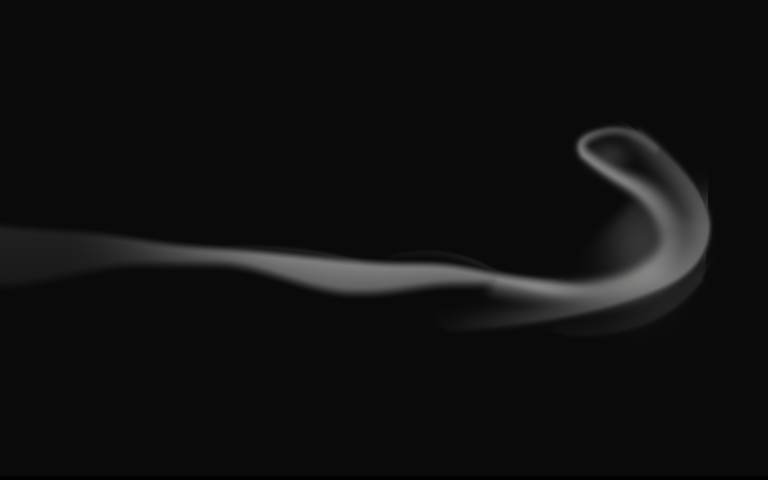
A WebGL 1 fragment shader for this background:

```glsl
precision highp float;

uniform vec2 u_resolution;

const vec3 BACKDROP = vec3(0.038);
const vec3 SMOKE_TINT = vec3(1.0, 1.0, 0.995);
const float THIN_GLOW = 0.08;
const float FULL_GLOW = 0.43;
const float TOP_SOFTNESS = 0.012;
const float BOTTOM_SOFTNESS = 0.015;
const float VEIL_GLOW = 0.17;
const float HEAD_GLOW = 0.14;
const float FLOOR_HEIGHT = 0.008;

float bump(float x, float center, float width) {
    float d = (x - center) / width;
    return exp(-d * d);
}

// Soft stroke along a quadratic curve.
// widths: left and right at the start, then left and right at the end.
float stroke(vec2 p, vec2 a, vec2 control, vec2 b, vec4 widths, vec2 glow) {
    vec2 bend = a - 2.0 * control + b;
    vec2 lead = 2.0 * (control - a);
    float t = 0.0;
    float nearest = 1e3;
    for (int i = 0; i <= 8; i++) {
        float s = float(i) / 8.0;
        float d = length(a + s * (lead + s * bend) - p);
        if (d < nearest) {
            nearest = d;
            t = s;
        }
    }
    // Newton steps towards the closest point
    for (int i = 0; i < 4; i++) {
        vec2 away = p - a - t * (lead + t * bend);
        vec2 slope = lead + 2.0 * t * bend;
        float curvature = dot(slope, slope) - 2.0 * dot(away, bend);
        t = clamp(t + dot(away, slope) / max(curvature, 0.003), 0.0, 1.0);
    }
    vec2 offset = p - a - t * (lead + t * bend);
    vec2 tangent = lead + 2.0 * t * bend;
    float side = tangent.x * offset.y - tangent.y * offset.x;
    vec2 width = mix(widths.xy, widths.zw, t);
    float blend = smoothstep(-0.003, 0.003, side / length(tangent));
    float d = length(offset) / mix(width.y, width.x, blend);
    return mix(glow.x, glow.y, t) * exp(-d * d);
}

// Band flowing in from the left between two wavy edges
float stream(vec2 p) {
    float top = 0.529 - 0.1 * p.x + 0.011 * bump(p.x, 0.93, 0.1)
        + 0.004 * bump(p.x, 0.2, 0.1) - 0.004 * bump(p.x, 0.375, 0.1);
    float bottom = mix(0.405, 0.449, smoothstep(0.0, 0.3, p.x))
        - 0.06 * smoothstep(0.45, 0.74, p.x)
        + 0.018 * smoothstep(0.76, 0.95, p.x)
        - 0.03 * smoothstep(1.0, 1.2, p.x);
    float body = smoothstep(bottom - BOTTOM_SOFTNESS, bottom + BOTTOM_SOFTNESS, p.y)
        * (1.0 - smoothstep(top - TOP_SOFTNESS, top + TOP_SOFTNESS, p.y));
    float height = clamp((p.y - bottom) / (top - bottom), 0.0, 1.0);
    float glow = mix(THIN_GLOW, FULL_GLOW, smoothstep(0.12, 0.6, p.x));
    float fade = 1.0 - smoothstep(1.1, 1.32, p.x);
    return body * glow * fade * mix(0.75, 1.12, height);
}

// Bright inner fold, ending in the rolled tip
float innerFold(vec2 p) {
    float s = stroke(p, vec2(1.042, 0.41), vec2(1.25, 0.371), vec2(1.35, 0.4375),
        vec4(0.014, 0.025, 0.025, 0.045), vec2(0.27, 0.43));
    s = max(s, stroke(p, vec2(1.35, 0.4375), vec2(1.4, 0.471), vec2(1.39, 0.517),
        vec4(0.025, 0.045, 0.025, 0.045), vec2(0.43, 0.32)));
    s = max(s, stroke(p, vec2(1.39, 0.517), vec2(1.375, 0.581), vec2(1.302, 0.621),
        vec4(0.025, 0.045, 0.014, 0.02), vec2(0.32, 0.46)));
    s = max(s, stroke(p, vec2(1.302, 0.621), vec2(1.25, 0.65), vec2(1.217, 0.677),
        vec4(0.014, 0.02, 0.01, 0.016), vec2(0.46, 0.44)));
    s = max(s, stroke(p, vec2(1.217, 0.677), vec2(1.192, 0.7125), vec2(1.26, 0.727),
        vec4(0.01, 0.016, 0.008, 0.012), vec2(0.44, 0.24)));
    return max(s, stroke(p, vec2(1.26, 0.727), vec2(1.3125, 0.7375), vec2(1.365, 0.692),
        vec4(0.008, 0.012, 0.01, 0.014), vec2(0.24, 0.2)));
}

// Crisp outer rim, fading inward
float outerRim(vec2 p) {
    float s = stroke(p, vec2(0.9375, 0.317), vec2(1.229, 0.3375), vec2(1.385, 0.41),
        vec4(0.03, 0.01, 0.045, 0.011), vec2(0.03, 0.38));
    s = max(s, stroke(p, vec2(1.385, 0.41), vec2(1.469, 0.45), vec2(1.473, 0.525),
        vec4(0.045, 0.011, 0.06, 0.008), vec2(0.38, 0.34)));
    return max(s, stroke(p, vec2(1.473, 0.525), vec2(1.475, 0.604), vec2(1.333, 0.721),
        vec4(0.06, 0.008, 0.03, 0.01), vec2(0.34, 0.16)));
}

// Faint threads above and below the main flow
float wisps(vec2 p) {
    float s = stroke(p, vec2(0.479, 0.485), vec2(0.625, 0.487), vec2(0.75, 0.454),
        vec4(0.005, 0.01, 0.005, 0.01), vec2(0.04, 0.1));
    s = max(s, stroke(p, vec2(0.8125, 0.465), vec2(0.917, 0.492), vec2(1.01, 0.446),
        vec4(0.004, 0.01, 0.004, 0.01), vec2(0.02, 0.07)));
    s = max(s, stroke(p, vec2(1.01, 0.446), vec2(1.083, 0.41), vec2(1.167, 0.419),
        vec4(0.004, 0.01, 0.004, 0.01), vec2(0.07, 0.05)));
    return max(s, stroke(p, vec2(1.177, 0.306), vec2(1.365, 0.296), vec2(1.458, 0.417),
        vec4(0.03, 0.007, 0.03, 0.007), vec2(0.03, 0.09)));
}

// Translucent sheet inside the curl and haze within the tip
float veil(vec2 p) {
    float edge = p.y + 0.715;
    float sheet = bump(p.x, 1.335, 0.075) * bump(p.y, 0.49, 0.11)
        * smoothstep(edge - 0.01, edge + 0.05, p.x);
    float haze = bump(p.x, 1.27, 0.04) * bump(p.y, 0.675, 0.03);
    return VEIL_GLOW * sheet + HEAD_GLOW * haze;
}

void main() {
    vec2 p = gl_FragCoord.xy / u_resolution.y;
    float density = length(vec4(stream(p), innerFold(p), outerRim(p), veil(p) + wisps(p)));
    vec3 color = BACKDROP + SMOKE_TINT * density;
    color *= smoothstep(FLOOR_HEIGHT - 0.003, FLOOR_HEIGHT + 0.003, p.y);
    gl_FragColor = vec4(color, 1.0);
}
```
